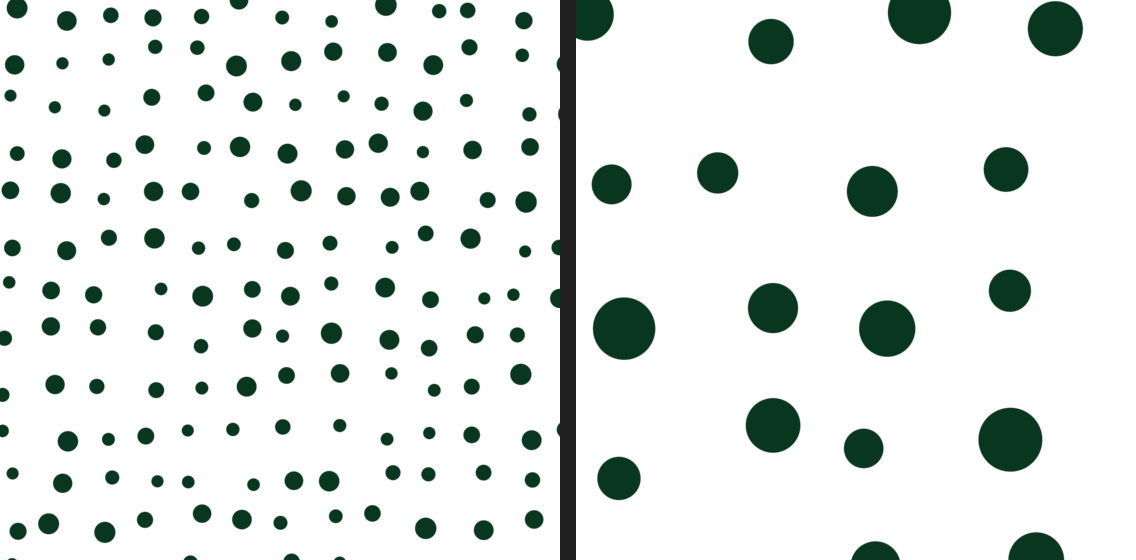
Left, the full canvas; right, a detail of the centre.
Write a Shadertoy shader that draws this pattern.

```glsl
// Dark green dots of varied size scattered over white.
// Each cell of a square grid holds one disc; an integer hash sets its
// offset and radius, kept small enough that it never leaves its cell.

const vec3  PAPER       = vec3(1.0);
const vec3  DOT_GREEN   = vec3(0.03, 0.21, 0.12);
const float CELLS       = 12.0;               // cells per canvas height
const vec2  GRID_SHIFT  = vec2(0.28, -0.27);  // in cells
const float JITTER      = 0.24;               // largest offset, in cells
const float RADIUS_MIN  = 0.128;              // in cells
const float RADIUS_MAX  = 0.232;
const float RADIUS_SKEW = 1.3;                // above 1 favours small dots
const float EDGE_PIXELS = 0.9;                // half width of the soft rim

// PCG-style integer hash: three values in 0..1 per cell
vec3 hashCell(ivec2 cell) {
    uvec3 v = uvec3(cell.x + 512, cell.y + 512, 7);
    v = v * 1664525u + 1013904223u;
    v.x += v.y * v.z;  v.y += v.z * v.x;  v.z += v.x * v.y;
    v ^= v >> 16u;
    v.x += v.y * v.z;  v.y += v.z * v.x;  v.z += v.x * v.y;
    return vec3(v >> 8u) / 16777216.0;
}

// Signed distance, in cells, to the disc of the cell around p
float dotDistance(vec2 p) {
    vec2 cell = floor(p);
    vec3 rnd = hashCell(ivec2(cell));
    vec2 centre = 0.5 + JITTER * (2.0 * rnd.xy - 1.0);
    float radius = mix(RADIUS_MIN, RADIUS_MAX, pow(rnd.z, RADIUS_SKEW));
    return length(p - cell - centre) - radius;
}

void mainImage(out vec4 fragColor, in vec2 fragCoord) {
    vec2 p = fragCoord / iResolution.y * CELLS + GRID_SHIFT;
    float rim = EDGE_PIXELS * CELLS / iResolution.y;
    float ink = 1.0 - smoothstep(-rim, rim, dotDistance(p));
    fragColor = vec4(mix(PAPER, DOT_GREEN, ink), 1.0);
}
```
